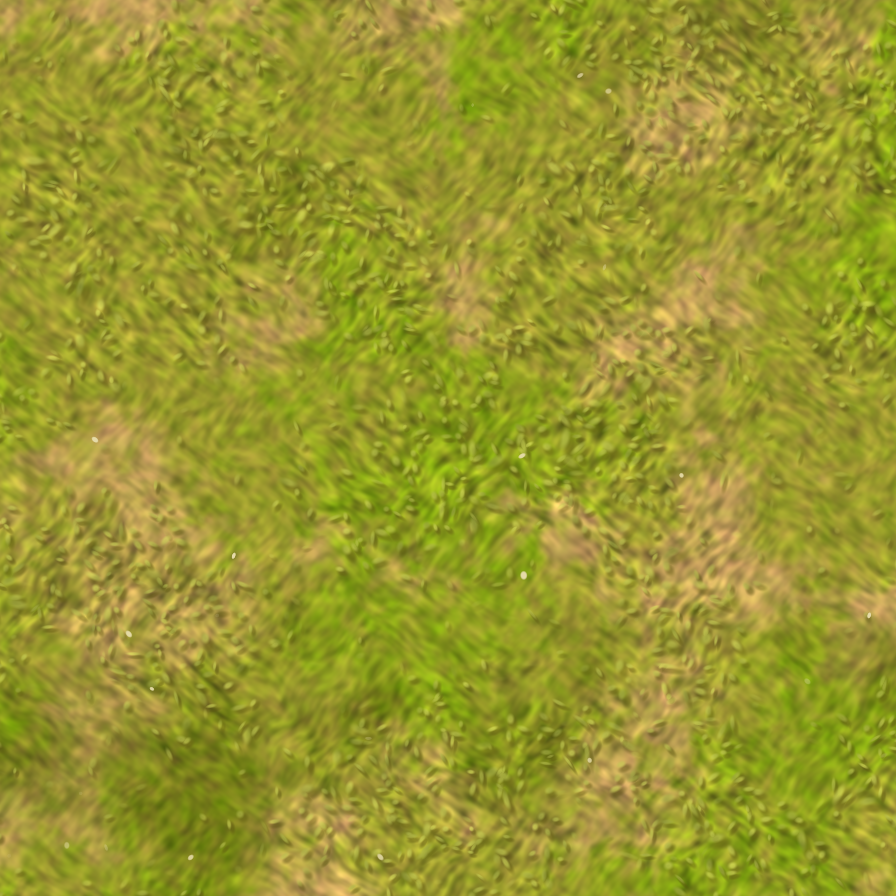
This texture is drawn by a Shadertoy shader. Its source:

```glsl
const vec3 OLIVE = vec3(0.60, 0.595, 0.175);
const vec3 STRAW = vec3(0.77, 0.63, 0.36);
const vec3 LUSH  = vec3(0.53, 0.62, 0.09);
const vec3 SHADE = vec3(0.39, 0.44, 0.05);
const vec3 LEAF  = vec3(0.74, 0.77, 0.32);
const vec3 SOIL  = vec3(0.35, 0.32, 0.06);
const vec3 PETAL = vec3(0.90, 0.86, 0.66);

vec2 hash2(vec2 p) {
    vec3 q = fract(p.xyx * vec3(0.1031, 0.1030, 0.0973));
    q += dot(q, q.yzx + 33.33);
    return fract((q.xx + q.yz) * q.zy);
}

vec2 gradientAt(vec2 cell) {
    float angle = 6.2832 * hash2(cell).x;
    return vec2(cos(angle), sin(angle));
}

// Gradient noise, roughly -0.7 to 0.7
float noise(vec2 p) {
    vec2 i = floor(p), f = p - i;
    vec2 u = f * f * f * (f * (f * 6.0 - 15.0) + 10.0);
    vec2 e = vec2(0.0, 1.0);
    float a = dot(gradientAt(i), f);
    float b = dot(gradientAt(i + e.yx), f - e.yx);
    float c = dot(gradientAt(i + e.xy), f - e.xy);
    float d = dot(gradientAt(i + e.yy), f - e.yy);
    return mix(mix(a, b, u.x), mix(c, d, u.x), u.y);
}

float fbm(vec2 p, int octaves) {
    float sum = 0.0, amplitude = 1.0;
    for (int i = 0; i < octaves; i++) {
        sum += amplitude * noise(p);
        p = mat2(1.6, 1.2, -1.2, 1.6) * p + 17.3;
        amplitude *= 0.5;
    }
    return sum;
}

vec2 rotate(vec2 p, float angle) {
    float c = cos(angle), s = sin(angle);
    return vec2(c * p.x - s * p.y, s * p.x + c * p.y);
}

// Stretched noise that leans one way or the other across the lawn
float blades(vec2 p, float lean, vec2 stretch) {
    float rising = noise(rotate(p, -0.9) * stretch + 41.0);
    float falling = noise(rotate(p, 0.65) * stretch + 83.0);
    return mix(rising, falling, lean);
}

float ellipse(vec2 p, vec2 radius) {
    return 1.0 - smoothstep(0.25, 1.0, length(p / radius));
}

// Scattered leaflets: x is the lit leaf, y the shadow beside it
vec2 leaves(vec2 p, float density, vec2 size) {
    vec2 cell = floor(p), cover = vec2(0.0);
    for (int y = -1; y <= 1; y++)
    for (int x = -1; x <= 1; x++) {
        vec2 id = cell + vec2(x, y);
        vec2 place = hash2(id), kind = hash2(id + 57.0);
        float present = smoothstep(0.0, 0.2, density - kind.x);
        vec2 d = p - id - place;
        float angle = 6.2832 * kind.y;
        vec2 radius = size * (0.65 + 0.7 * hash2(id + 91.0));
        float lit = ellipse(rotate(d, angle), radius);
        float shadow = ellipse(rotate(d - vec2(0.22, -0.28), angle), radius * 1.3);
        cover = max(cover, present * vec2(lit, shadow));
    }
    return cover;
}

void mainImage(out vec4 fragColor, in vec2 fragCoord) {
    vec2 uv = fragCoord / iResolution.y;
    vec2 warped = uv + 0.008 * vec2(noise(uv * 18.0), noise(uv * 18.0 + 29.0));

    // Broad patches with ragged borders
    float ragged = fbm(warped * 38.0 + 5.0, 2);
    float dry = fbm(warped * 4.5 + 11.0, 4) + 0.28 * ragged;
    float lush = fbm(warped * 3.2 + 37.0, 4) - 0.30 * ragged;
    float shade = fbm(warped * 3.0 + 63.0, 4) + 0.15 * ragged;
    float clumps = smoothstep(-0.3, 0.45, fbm(uv * 5.0 + 71.0, 3));

    vec3 color = mix(OLIVE, LUSH, smoothstep(-0.1, 0.45, lush));
    color = mix(color, STRAW, 0.9 * smoothstep(0.0, 0.55, dry));
    color = mix(color, SHADE, 0.7 * smoothstep(0.12, 0.6, shade));

    // Grass grain in brightness and in hue
    float lean = smoothstep(-0.25, 0.25, noise(uv * 7.0 + 19.0));
    float grain = 0.55 * blades(warped, lean, vec2(28.0, 85.0))
                + 0.40 * blades(warped + 0.37, lean, vec2(65.0, 140.0))
                + 0.35 * noise(warped * 75.0)
                + 0.25 * fbm(uv * 22.0 + 53.0, 2);
    color *= 1.0 + mix(0.45, 0.75, clumps) * grain;
    float hue = fbm(warped * 45.0 + 97.0, 2);
    color += hue * vec3(0.07, -0.02, 0.06);

    // Leaf clumps in two sizes
    vec2 fine = leaves(warped * 68.0, mix(0.15, 0.65, clumps), vec2(0.50, 0.27));
    vec2 broad = leaves(warped * 42.0 + 13.0, mix(0.02, 0.42, clumps), vec2(0.46, 0.23));
    vec2 cover = max(fine, broad);
    color = mix(color, SOIL, 0.45 * cover.y);
    color = mix(color, LEAF * (1.0 + 0.35 * hue), 0.60 * cover.x);

    // Rare pale petals
    float petal = leaves(uv * 55.0 + 31.0, 0.03, vec2(0.40, 0.30)).x;
    color = mix(color, PETAL, smoothstep(0.03, 0.06, petal));

    fragColor = vec4(clamp(color, 0.0, 1.0), 1.0);
}
```
